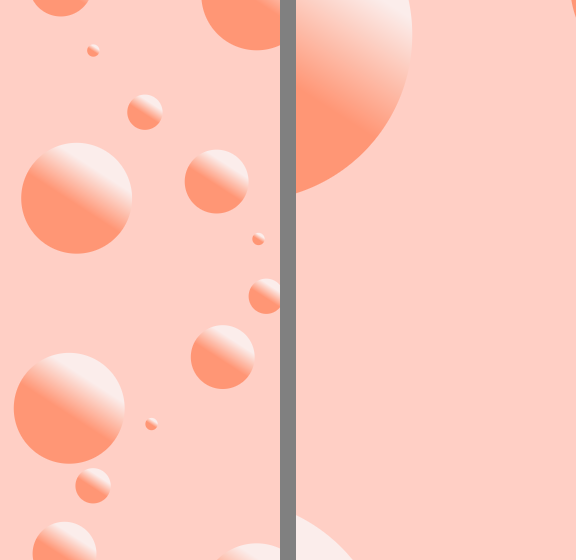
Left, the full canvas; right, a detail of the centre.
A Shadertoy shader for this background:

```glsl
// Flat pastel backdrop with glossy coral spheres of four sizes.
// Large spheres swing between the sides down the canvas, smaller ones fill
// the gaps along a wide arc; each is a disc with a slanted linear gradient.

const float TAU = 6.2831853;

vec2 hash2(float n) {
    return fract(sin(vec2(n * 127.1, n * 269.5) + 1.7) * 43758.5453);
}

// Blends one shaded sphere over the colour below it
vec3 drawSphere(vec3 below, vec2 p, vec2 center, float radius, float pixel) {
    vec2 q = p - center;
    float coverage = clamp(0.5 - (length(q) - radius) / pixel, 0.0, 1.0);

    // Solid coral on the lower left, pale highlight on the upper right
    float along = dot(q, normalize(vec2(0.55, 0.85))) / radius;
    float light = clamp((along + 0.1) / 0.72, 0.0, 1.0);
    vec3 shade = mix(vec3(1.0, 0.588, 0.46), vec3(0.985, 0.928, 0.92), light);
    return mix(below, shade, coverage);
}

void mainImage(out vec4 fragColor, in vec2 fragCoord) {
    // Canvas width is one unit, its height about two
    float pixel = 1.0 / iResolution.x;
    vec2 p = fragCoord * pixel;
    vec3 color = vec3(1.0, 0.81, 0.772);

    // Large spheres: right edge, left, left, right edge
    for (int i = 0; i < 4; i++) {
        float k = float(i);
        vec2 center = vec2(0.48 + 0.45 * cos(k * TAU / 3.0), 2.0 - 0.715 * k);
        center += 0.06 * (hash2(k + 3.0) - 0.5);
        color = drawSphere(color, p, center, 0.198, pixel);
    }

    // Medium, tiny and small spheres in turn, bowing out to the right
    for (int i = 0; i < 10; i++) {
        float k = float(i);
        vec2 center = vec2(0.6 - 0.36 * cos(k * TAU / 9.0), 2.05 - 0.225 * k);
        center += 0.05 * (hash2(k + 11.0) - 0.5);
        float radius = vec3(0.114, 0.022, 0.063)[i % 3];
        color = drawSphere(color, p, center, radius, pixel);
    }

    fragColor = vec4(color, 1.0);
}
```
